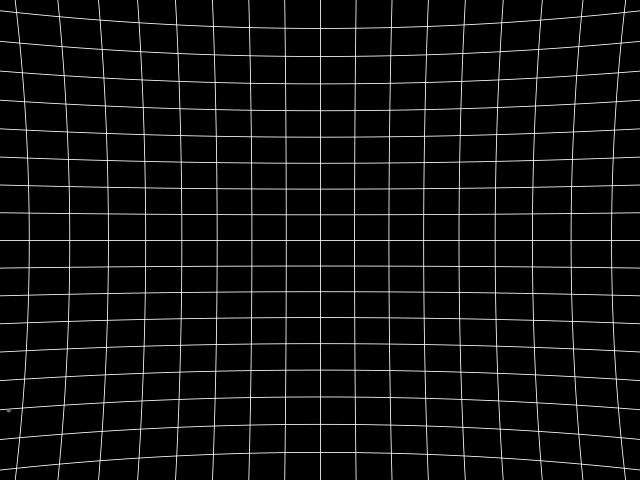
This pattern is drawn by a WebGL 1 fragment shader. Its source:

```glsl
precision highp float;

uniform vec2 u_resolution;

// Lengths are fractions of the canvas width.
const vec2 CELL_SIZE = vec2(4.0, 3.0) / 75.0;
const float PINCUSHION = 0.32;
const float LINE_WIDTH = 1.0 / 768.0;
const vec2 GRID_CENTER = vec2(0.5, -0.5) / 768.0;
const vec3 BACKGROUND = vec3(0.0);
const vec3 LINE_COLOR = vec3(1.0);
const vec2 SPECK_CENTER = vec2(-0.4863, -0.2669);
const vec2 SPECK_RADIUS = vec2(0.0031, 0.0024);
const vec3 SPECK_COLOR = vec3(0.56, 0.43, 0.36);

// Signed offset from the nearest multiple of spacing
float nearestOffset(float coordinate, float spacing) {
  return (fract(coordinate / spacing + 0.5) - 0.5) * spacing;
}

// Share of a pixel covered by a band centred at zero distance
float bandCoverage(float distance, float width, float pixel) {
  float upper = min(distance + 0.5 * pixel, 0.5 * width);
  float lower = max(distance - 0.5 * pixel, -0.5 * width);
  return clamp((upper - lower) / pixel, 0.0, 1.0);
}

// Grid bent outward at the corners, with lines of constant width
float pincushionGrid(vec2 point, vec2 cell, float strength,
                     float width, float pixel) {
  float stretch = 1.0 + strength * dot(point, point);
  vec2 flatPoint = point / stretch;

  // Gradients of the flattened coordinates restore canvas distances
  vec2 bend = 2.0 * strength * point / (stretch * stretch);
  vec2 gradientX = vec2(1.0 / stretch, 0.0) - point.x * bend;
  vec2 gradientY = vec2(0.0, 1.0 / stretch) - point.y * bend;

  float distanceX = nearestOffset(flatPoint.x, cell.x) / length(gradientX);
  float distanceY = nearestOffset(flatPoint.y, cell.y) / length(gradientY);
  float vertical = bandCoverage(distanceX, width, pixel);
  float horizontal = bandCoverage(distanceY, width, pixel);
  return 1.0 - (1.0 - vertical) * (1.0 - horizontal);
}

// Small soft-edged ellipse
float speckMask(vec2 offset, vec2 radius, float pixel) {
  float edge = (length(offset / radius) - 1.0) * min(radius.x, radius.y);
  return 1.0 - smoothstep(-0.5 * pixel, 0.5 * pixel, edge);
}

void main() {
  float pixel = 1.0 / u_resolution.x;
  vec2 point = (gl_FragCoord.xy - 0.5 * u_resolution) * pixel;

  float grid = pincushionGrid(point - GRID_CENTER, CELL_SIZE, PINCUSHION,
                              LINE_WIDTH, pixel);
  vec3 color = mix(BACKGROUND, LINE_COLOR, grid);

  // Single blemish near the lower left edge
  float speck = speckMask(point - SPECK_CENTER, SPECK_RADIUS, pixel);
  color = mix(color, SPECK_COLOR, speck);

  gl_FragColor = vec4(color, 1.0);
}
```
